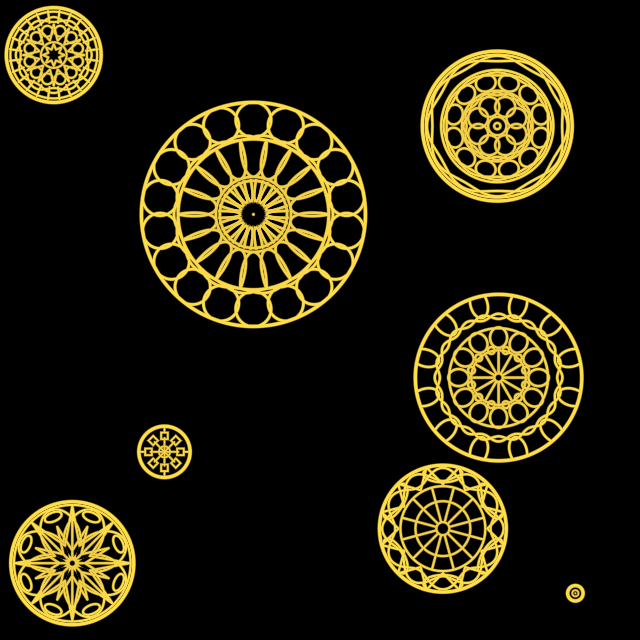
Give the GLSL for this pattern, as a Shadertoy shader.

```glsl
const float TAU = 6.2831853;

// Folds the plane into one mirrored sector out of n; turn is in sectors
vec2 fold(vec2 p, float n, float turn) {
    float w = TAU / n;
    float a = mod(atan(p.y, p.x) - (turn - 0.5) * w, w) - 0.5 * w;
    return length(p) * vec2(cos(a), abs(sin(a)));
}

float segment(vec2 p, vec2 a, vec2 b) {
    vec2 d = b - a;
    return length(p - a - d * clamp(dot(p - a, d) / dot(d, d), 0.0, 1.0));
}

float ellipse(vec2 p, vec2 size) {
    p /= size;
    float k = length(p);
    return abs(k * (k - 1.0) / max(length(p / size), 1e-6));
}

float ring(vec2 p, float radius) {
    return abs(length(p) - radius);
}

// Overlapping ellipses set around a circle
float petals(vec2 p, float n, float turn, float dist, vec2 size) {
    vec2 q = fold(p, n, turn);
    float c = cos(TAU / n), s = sin(TAU / n);
    vec2 next = vec2(c * q.x + s * q.y, c * q.y - s * q.x);
    vec2 centre = vec2(dist, 0.0);
    return min(ellipse(q - centre, size), ellipse(next - centre, size));
}

float spokes(vec2 p, float n, float turn, float from, float to) {
    return segment(fold(p, n, turn), vec2(from, 0.0), vec2(to, 0.0));
}

// Star outline with tips at one radius and notches at another
float star(vec2 p, float n, float turn, float tip, float notch) {
    float a = 0.5 * TAU / n;
    return segment(fold(p, n, turn), vec2(tip, 0.0), notch * vec2(cos(a), sin(a)));
}

// Two wavy rings woven through each other
float braid(vec2 p, float n, float radius, float amp) {
    float r = length(p), a = n * atan(p.y, p.x);
    float slope = n * amp * sin(a) / max(r, 0.1);
    float wave = amp * cos(a);
    return min(abs(r - radius - wave), abs(r - radius + wave)) / sqrt(1.0 + slope * slope);
}

float wheel(vec2 p) {
    float r = length(p);
    float d = petals(p, 18.0, 0.5, 0.83, vec2(0.155));
    d = min(d, min(braid(p, 9.0, 0.68, 0.018), ring(p, 0.66)));
    d = min(d, max(petals(p, 18.0, 0.5, 0.64, vec2(0.31, 0.115)), r - 0.66));
    d = min(d, min(ring(p, 0.33), ring(p, 0.295)));
    d = min(d, max(petals(p, 18.0, 0.0, 0.29, vec2(0.17, 0.03)), r - 0.3));
    return min(d, r);
}

float blossom(vec2 p) {
    float d = petals(p, 12.0, 0.5, 0.89, vec2(0.165, 0.1));
    d = min(d, braid(p, 12.0, 0.72, 0.03));
    d = min(d, min(ring(p, 0.58), petals(p, 12.0, 0.0, 0.47, vec2(0.12, 0.1))));
    d = min(d, min(ring(p, 0.32), petals(p, 12.0, 0.5, 0.33, vec2(0.04))));
    return min(d, min(spokes(p, 12.0, 0.0, 0.05, 0.3), ring(p, 0.05)));
}

float rosette(vec2 p) {
    float d = min(braid(p, 6.0, 0.88, 0.035), ring(p, 0.93));
    d = min(d, min(ring(p, 0.73), braid(p, 6.0, 0.68, 0.02)));
    d = min(d, petals(p, 12.0, 0.5, 0.58, vec2(0.11, 0.13)));
    d = min(d, min(ring(p, 0.46), braid(p, 8.0, 0.42, 0.02)));
    d = min(d, petals(p, 8.0, 0.5, 0.27, vec2(0.13)));
    return min(d, min(ring(p, 0.12), ring(p, 0.04)));
}

float window(vec2 p) {
    float d = min(braid(p, 6.0, 0.83, 0.1), star(p, 12.0, 0.5, 0.97, 0.68));
    d = min(d, min(ring(p, 0.65), ring(p, 0.42)));
    d = min(d, petals(p, 6.0, 0.5, 0.84, vec2(0.13, 0.3)));
    return min(d, min(spokes(p, 12.0, 0.5, 0.1, 0.64), ring(p, 0.1)));
}

float lattice(vec2 p) {
    float d = min(ring(p, 0.92), spokes(p, 8.0, 0.0, 0.06, 0.92));
    d = min(d, min(star(p, 8.0, 0.0, 0.9, 0.3), star(p, 8.0, 0.5, 0.62, 0.2)));
    d = min(d, petals(p, 8.0, 0.5, 0.48, vec2(0.42, 0.3)));
    d = min(d, petals(p, 8.0, 0.5, 0.79, vec2(0.07, 0.14)));
    return min(d, ring(p, 0.06));
}

float lace(vec2 p) {
    float d = min(ring(p, 0.88), spokes(p, 24.0, 0.5, 0.66, 0.9));
    d = min(d, min(braid(p, 6.0, 0.72, 0.05), petals(p, 12.0, 0.5, 0.5, vec2(0.11))));
    d = min(d, star(p, 12.0, 0.0, 0.62, 0.3));
    return min(d, min(ring(p, 0.26), star(p, 8.0, 0.0, 0.22, 0.12)));
}

float snowflake(vec2 p) {
    vec2 q = fold(p, 8.0, 0.0);
    float box = abs(max(abs(q.x - 0.58), q.y) - 0.12);
    return min(min(box, spokes(p, 8.0, 0.0, 0.0, 0.5)), min(spokes(p, 4.0, 0.0, 0.7, 0.95), ring(p, 0.2)));
}

float button(vec2 p) {
    return min(ring(p, 0.32), length(p));
}

float pattern(int kind, vec2 p) {
    if (kind == 0) return wheel(p);
    if (kind == 1) return blossom(p);
    if (kind == 2) return rosette(p);
    if (kind == 3) return window(p);
    if (kind == 4) return lattice(p);
    if (kind == 5) return lace(p);
    return kind == 6 ? snowflake(p) : button(p);
}

void mainImage(out vec4 fragColor, in vec2 fragCoord) {
    vec2 uv = fragCoord / iResolution.xy;
    // Centre and radius of each disc
    vec3 discs[8] = vec3[8](
        vec3(0.396, 0.665, 0.178), vec3(0.779, 0.410, 0.133), vec3(0.777, 0.803, 0.120), vec3(0.692, 0.174, 0.102),
        vec3(0.113, 0.120, 0.099), vec3(0.084, 0.914, 0.077), vec3(0.257, 0.294, 0.043), vec3(0.899, 0.073, 0.015));
    vec3 colour = vec3(0.0);
    for (int i = 0; i < 8; i++) {
        float radius = discs[i].z;
        vec2 p = (uv - discs[i].xy) / radius;
        float r = length(p);
        if (r > 1.2) continue;
        // Ornament clipped to the disc, then the heavier rim
        float d = max(pattern(i, p) * radius - 0.0016 - 0.005 * radius, (r - 1.0) * radius);
        d = min(d, abs((r - 1.0) * radius + 0.003) - 0.003);
        vec3 gold = mix(vec3(0.95, 0.81, 0.28), vec3(1.0, 0.87, 0.29), smoothstep(0.3, 0.9, r));
        colour = max(colour, gold * smoothstep(0.0014, -0.0014, d));
    }
    fragColor = vec4(colour, 1.0);
}
```
